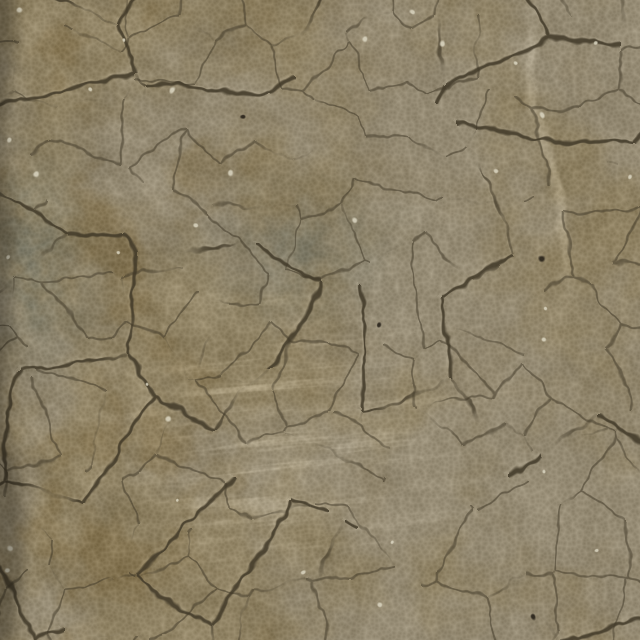
Write a Shadertoy shader that draws this texture.

```glsl
// Weathered tan plaster, split by branching cracks and smeared by a trowel.
// Cracks are warped Voronoi borders whose edges thin out or vanish at random;
// stains and streaks are layered sines, and the grain is cellular noise.

const vec3 GREY_TAN   = vec3(0.585, 0.545, 0.455);
const vec3 WARM_TAN   = vec3(0.560, 0.508, 0.388);
const vec3 OCHRE      = vec3(0.500, 0.430, 0.285);
const vec3 SLATE      = vec3(0.460, 0.460, 0.400);
const vec3 CRACK_DARK = vec3(0.250, 0.220, 0.155);
const vec3 PIT_DARK   = vec3(0.130, 0.110, 0.080);
const vec3 CHIP_LIGHT = vec3(0.860, 0.840, 0.760);

vec2 hash2(vec2 cell) {
    vec3 q = fract(cell.xyx * vec3(0.1031, 0.1030, 0.0973));
    q += dot(q, q.yzx + 33.33);
    return fract((q.xx + q.yz) * q.zy);
}

// Layered, rotated sines; roughly -1 to 1
float waves(vec2 p, int octaves) {
    const mat2 turn = mat2(0.74, 0.67, -0.67, 0.74);
    float sum = 0.0, amp = 0.55;
    for (int i = 0; i < octaves; i++) {
        p = turn * p + 1.7;
        sum += amp * sin(p.x + 1.5 * sin(p.y * 0.8)) * cos(p.y + 0.9 * sin(p.x * 0.7));
        p *= 1.8;
        amp *= 0.65;
    }
    return sum;
}

// Distance to the nearest scattered point
float cellular(vec2 p) {
    vec2 cell = floor(p), f = fract(p);
    float nearest = 8.0;
    for (int y = -1; y <= 1; y++)
    for (int x = -1; x <= 1; x++) {
        vec2 g = vec2(x, y);
        vec2 r = g + hash2(cell + g) - f;
        nearest = min(nearest, dot(r, r));
    }
    return sqrt(nearest);
}

// x: distance to the nearest Voronoi border, y: random strength of that border
vec2 cellBorder(vec2 p, float seed) {
    vec2 cell = floor(p), f = fract(p), home = vec2(0.0), toHome = vec2(0.0);
    float nearest = 8.0;
    for (int y = -1; y <= 1; y++)
    for (int x = -1; x <= 1; x++) {
        vec2 g = vec2(x, y);
        vec2 r = g + hash2(cell + g + seed) - f;
        if (dot(r, r) < nearest) { nearest = dot(r, r); home = g; toHome = r; }
    }
    vec2 border = vec2(8.0, 0.0);
    for (int y = -2; y <= 2; y++)
    for (int x = -2; x <= 2; x++) {
        vec2 g = home + vec2(x, y);
        vec2 r = g + hash2(cell + g + seed) - f;
        vec2 gap = r - toHome;
        if (dot(gap, gap) < 1e-5) continue;
        float d = dot(0.5 * (toHome + r), normalize(gap));
        if (d < border.x) border = vec2(d, hash2(2.0 * cell + g + home + seed).x);
    }
    return border;
}

float cracks(vec2 p, float scale, float halfWidth, float survival, float seed) {
    vec2 border = cellBorder(p * scale, seed);
    float vigour = border.y + 0.3 * waves(p * 14.0 + seed, 3);
    float present = smoothstep(0.88 - survival, 1.12 - survival, vigour);
    float w = halfWidth * (0.5 + 0.6 * border.y) * (1.0 + 0.6 * waves(p * 75.0, 2));
    return present * (1.0 - smoothstep(0.3 * w, w + 0.0017, border.x / scale));
}

// Sparse round marks, one at most in each grid cell
float specks(vec2 p, float scale, float share, float radius, float seed) {
    vec2 cell = floor(p * scale) + seed;
    vec2 centre = 0.25 + 0.5 * hash2(cell);
    vec2 pick = hash2(cell + 57.0);
    float d = length(fract(p * scale) - centre) / scale;
    float r = radius * (0.5 + 0.7 * pick.y);
    return step(pick.x, share) * (1.0 - smoothstep(0.4 * r, r + 0.001, d));
}

float blob(vec2 p, vec2 centre, vec2 radius) {
    vec2 q = (p - centre) / radius;
    return exp(-dot(q, q));
}

void mainImage(out vec4 fragColor, in vec2 fragCoord) {
    vec2 p = fragCoord / min(iResolution.x, iResolution.y);
    vec2 bend = vec2(waves(p * 9.0, 2), waves(p * 9.0 + 23.0, 2));
    vec2 jag = vec2(waves(p * 55.0, 3), waves(p * 55.0 + 31.0, 3));
    vec2 warped = p + 0.022 * bend + 0.0055 * jag;

    // Broad stains: rougher and browner toward the left
    float leftness = 1.0 - smoothstep(0.05, 0.65, p.x);
    float stain = waves(p * 8.0 + 4.0, 5);
    vec3 col = mix(GREY_TAN, WARM_TAN, smoothstep(-0.5, 0.6, stain + 0.5 * leftness - 0.1));
    float rust = smoothstep(0.0, 0.8, waves(p * 13.0 + 60.0, 5));
    col = mix(col, OCHRE, rust * (0.12 + 0.55 * leftness));
    float slate = blob(warped, vec2(0.05, 0.59), vec2(0.07, 0.13))
                + 0.7 * blob(warped, vec2(0.46, 0.61), vec2(0.13, 0.09));
    col = mix(col, SLATE, min(slate, 1.0) * (0.55 + 0.5 * waves(p * 35.0, 4)));

    // Surface relief and grain
    col += 0.038 * waves(p * 24.0 + 9.0, 5) * (0.6 + 0.7 * leftness);
    col += 0.028 * waves(vec2(p.x + 0.4 * p.y * leftness, 0.45 * p.y) * 130.0, 3);
    col += 0.085 * (cellular(p * 145.0) - 0.45);

    // Trowel smears and a pale vertical scar
    float smear = blob(warped, vec2(0.46, 0.33), vec2(0.21, 0.19));
    float streak = waves(vec2(p.x * 6.0, (p.y - 0.09 * p.x) * 95.0), 4);
    col += smear * (0.015 + 0.13 * smoothstep(0.05, 0.9, streak) - 0.03 * smoothstep(0.1, 0.8, -streak));
    float scar = abs(warped.x - 0.862 + 0.16 * (p.y - 0.74));
    float scarReach = smoothstep(0.5, 0.65, p.y) * (1.0 - smoothstep(0.9, 1.0, p.y));
    col += 0.09 * scarReach * (1.0 - smoothstep(0.001, 0.011, scar));

    // Main cracks with a dusty margin, then hairlines
    float mainCrack = cracks(warped, 5.0, 0.0032, 0.68, 3.0);
    float margin = cracks(warped + vec2(0.004, -0.003), 5.0, 0.0035, 0.68, 3.0);
    float hairline = cracks(warped + 0.004 * bend, 10.5, 0.0014, 0.52, 19.0);
    col += 0.035 * margin * (1.0 - mainCrack);
    col = mix(col, CRACK_DARK, 0.52 * hairline);
    col = mix(col, CRACK_DARK, 0.84 * mainCrack);

    // Pits, pale chips and the shaded left rim
    vec2 ragged = p + 0.003 * jag;
    col = mix(col, PIT_DARK, 0.85 * specks(ragged, 9.0, 0.08, 0.0075, 41.0));
    col = mix(col, CHIP_LIGHT, 0.85 * specks(ragged, 24.0, 0.05, 0.0045, 7.0));
    col *= 1.0 - 0.28 * (1.0 - smoothstep(0.0, 0.045, warped.x));

    fragColor = vec4(clamp(col, 0.0, 1.0), 1.0);
}
```
